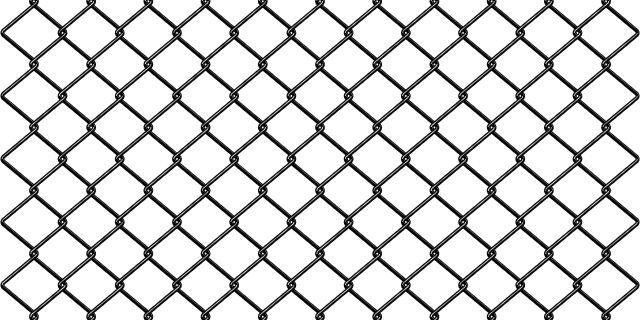
This pattern is drawn by a Shadertoy shader. Its source:

```glsl
// Chain-link fence: glossy black zigzag wires hooked together on a white ground.

// Lengths are fractions of the canvas height.
const vec2  HALF_CELL    = vec2(0.0894, 0.09855); // spacing between neighbouring knots
const float FIRST_ROW    = 0.0104;   // height of the lowest knot row
const float WIRES_A_SIDE = 11.0;     // wires left and right of the middle
const float WIRE_RADIUS  = 0.0063;
const float BEND_RADIUS  = 0.0098;
const float BEND_INSET   = 0.001;    // bend centre, pulled back from the knot
const vec3  GROUND       = vec3(1.0);
const float WIRE_DARK    = 0.02;
const float FRONT_GLOSS  = 0.80;
const float BACK_GLOSS   = 0.30;
const float GLOSS_WEAR   = 0.55;
const float WEAR_SCALE   = 45.0;

vec2 hashGradient(vec2 cell) {
    float a = 6.2832 * fract(sin(dot(cell, vec2(127.1, 311.7))) * 43758.5);
    return vec2(cos(a), sin(a));
}

float gradientNoise(vec2 p) {
    vec2 i = floor(p), f = p - i;
    vec2 u = f * f * f * (f * (f * 6.0 - 15.0) + 10.0);
    vec2 e = vec2(1.0, 0.0);
    float low  = mix(dot(hashGradient(i), f),
                     dot(hashGradient(i + e.xy), f - e.xy), u.x);
    float high = mix(dot(hashGradient(i + e.yx), f - e.yx),
                     dot(hashGradient(i + e.xx), f - e.xx), u.x);
    return mix(low, high, u.y);
}

// Zigzag wire: x = signed offset from its axis (positive upward),
// y = +1 on falling arms, -1 on rising arms.
vec2 zigzagWire(vec2 p, float index) {
    float phase = HALF_CELL.y * mod(index + 1.0, 2.0);
    float u = p.x - index * HALF_CELL.x;
    float v = mod(p.y - FIRST_ROW - phase + HALF_CELL.y, 2.0 * HALF_CELL.y) - HALF_CELL.y;
    float arm = v < 0.0 ? -1.0 : 1.0;

    // Each arm is the inner tangent of the two bend circles.
    vec2 span = HALF_CELL - vec2(2.0 * BEND_INSET, 0.0);
    float angle = atan(span.y, span.x) - asin(2.0 * BEND_RADIUS / length(span));
    vec2 along = vec2(-cos(angle), sin(angle));
    vec2 across = vec2(sin(angle), cos(angle));

    // Half-turn about the middle of the arm maps the left bend to the right one.
    vec2 q = vec2(u, abs(v)) - 0.5 * HALF_CELL;
    float turn = dot(q, along) > 0.0 ? -1.0 : 1.0;
    q = q * turn - 0.5 * vec2(span.x, -span.y);
    float offset = dot(q, along) < 0.0 ? length(q) : dot(q, across);
    return vec2((offset - BEND_RADIUS) * turn * arm, arm);
}

float wireShade(float h, float arm, float wear) {
    float front = exp(-pow((h - 0.15) / 0.30, 2.0)) * FRONT_GLOSS;
    float back  = exp(-pow((h - 0.45) / 0.25, 2.0)) * BACK_GLOSS;
    return WIRE_DARK + (arm < 0.0 ? front : back) * wear;
}

void mainImage(out vec4 fragColor, in vec2 fragCoord) {
    float pixel = 1.0 / iResolution.y;
    vec2 p = (fragCoord - vec2(0.5 * iResolution.x, 0.0)) * pixel;
    float wear = clamp(1.0 - GLOSS_WEAR * (0.35 + gradientNoise(p * WEAR_SCALE)), 0.0, 1.0);
    float nearest = floor(p.x / HALF_CELL.x);
    vec3 color = GROUND;

    // Falling arms lie behind, rising arms in front.
    for (int layer = 0; layer < 2; layer++) {
        float wantedArm = layer == 0 ? 1.0 : -1.0;
        for (int k = -1; k <= 1; k++) {
            float index = nearest + float(k);
            if (abs(index + 0.5) > WIRES_A_SIDE) continue;
            vec2 wire = zigzagWire(p, index);
            if (wire.y != wantedArm) continue;
            float cover = clamp(0.5 + (WIRE_RADIUS - abs(wire.x)) / pixel, 0.0, 1.0);
            color = mix(color, vec3(wireShade(wire.x / WIRE_RADIUS, wire.y, wear)), cover);
        }
    }
    fragColor = vec4(color, 1.0);
}
```
